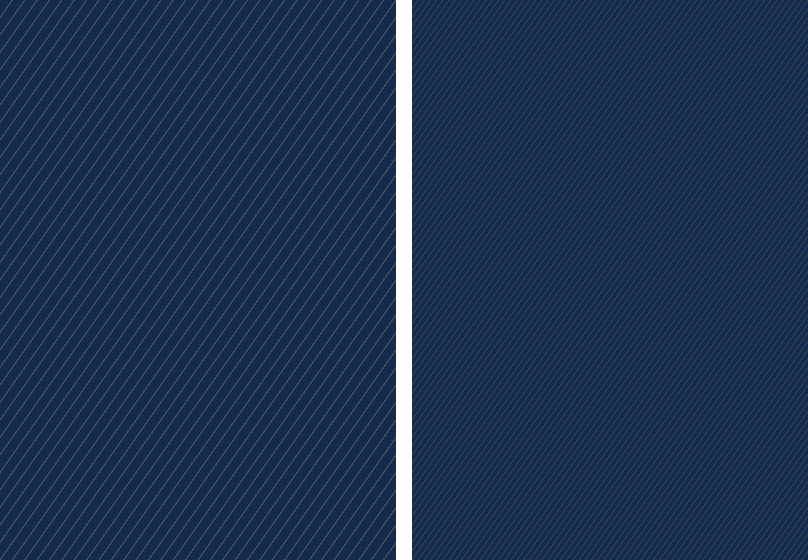
Left, the tile; right, the same tile 2 across and 2 down.
Reproduce this pattern procedurally as a Shadertoy shader.

```glsl
// Share of a pixel footprint covered by a line of the given width
float lineCoverage(float dist, float width, float footprint) {
    float inner = max(dist - 0.5 * footprint, -0.5 * width);
    float outer = min(dist + 0.5 * footprint, 0.5 * width);
    return clamp((outer - inner) / footprint, 0.0, 1.0);
}

void mainImage(out vec4 fragColor, in vec2 fragCoord) {
    vec2 uv = fragCoord / iResolution.xy;

    // Whole repeats on both axes keep the pinstripes parallel to the diagonal
    const float repeats = 32.0;
    float phase = repeats * (uv.x - uv.y);
    float dist = abs(fract(phase + 0.5) - 0.5);

    // Pixel footprint measured in stripe periods
    float footprint = 1.1 * repeats * length(1.0 / iResolution.xy);

    vec3 navy = vec3(0.08, 0.17, 0.30);
    vec3 sand = vec3(0.71, 0.62, 0.51);
    fragColor = vec4(mix(navy, sand, lineCoverage(dist, 0.04, footprint)), 1.0);
}
```
